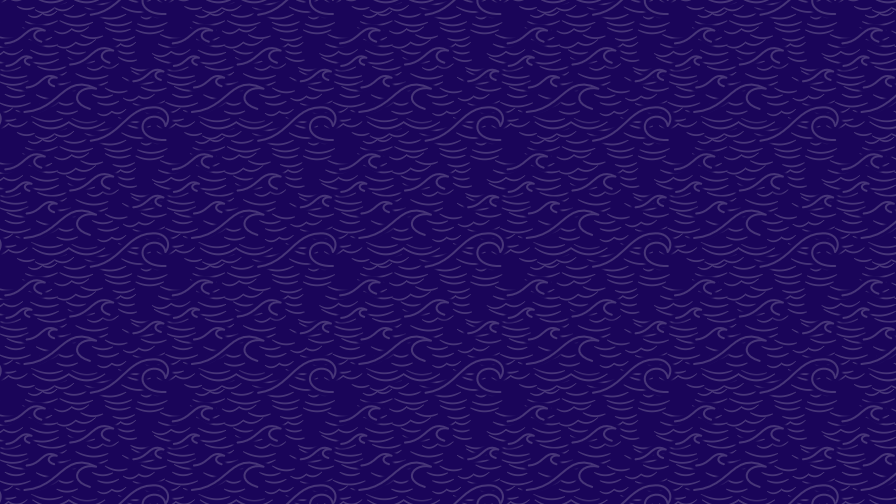
Give the GLSL for this pattern, as a Shadertoy shader.

```glsl
// Seamless line-drawn sea: one curling wave, six smaller breakers and many
// sagging ripple dashes share a tile, repeated four times down the canvas.
// Strokes are distance fields; ripples thin out wherever they near a wave.

const vec2 TILE = vec2(215.25, 162.0);
const float CANVAS_HEIGHT = 4.0 * TILE.y;
const vec3 SEA = vec3(0.10, 0.02, 0.35);
const vec3 INK = vec3(0.28, 0.21, 0.47);

const int CURVE_STEPS = 12;
const int RIPPLE_ROWS = 17;
const int RIPPLE_COLUMNS = 4;

vec4 hash4(vec2 cell) {
    vec4 h = fract(vec4(cell.xyx, cell.y) * vec4(0.1031, 0.1030, 0.0973, 0.1099));
    h += dot(h, h.wzxy + 33.33);
    return fract((h.xxyz + h.yzzw) * h.zywx);
}

// Offset from the nearest repeat of a point in the tile
vec2 wrapTile(vec2 offset) {
    return offset - TILE * round(offset / TILE);
}

float segmentDistance(vec2 p, vec2 a, vec2 b) {
    vec2 ab = b - a;
    float t = clamp(dot(p - a, ab) / dot(ab, ab), 0.0, 1.0);
    return length(p - a - ab * t);
}

// Cubic Bezier as a short polyline
float cubicDistance(vec2 p, vec2 a, vec2 b, vec2 c, vec2 d) {
    float dist = 1e5;
    vec2 previous = a;
    for (int i = 1; i <= CURVE_STEPS; i++) {
        float t = float(i) / float(CURVE_STEPS), s = 1.0 - t;
        vec2 next = s * s * s * a + 3.0 * s * t * (s * b + t * c) + t * t * t * d;
        dist = min(dist, segmentDistance(p, previous, next));
        previous = next;
    }
    return dist;
}

// Sagging stroke with tapered ends; a cusped one has two lobes
float rippleDistance(vec2 p, float halfLength, float sag, bool cusped) {
    float u = clamp(p.x / halfLength, -1.0, 1.0);
    float lobe = cusped ? 2.0 * abs(u) - 1.0 : u;
    vec2 nearest = vec2(u * halfLength, sag * (lobe * lobe - 0.5));
    return length(p - nearest) + 0.5 * u * u * u * u;
}

// Long back, rounded lip and a spiral inner face
float curlDistance(vec2 p) {
    float back = cubicDistance(p, vec2(-82, -25), vec2(-43, -20), vec2(-36, 18), vec2(-2, 18));
    float lip = cubicDistance(p, vec2(-2, 18), vec2(13, 19), vec2(23, 6), vec2(14, -6));
    float inner = cubicDistance(p, vec2(14, -6), vec2(12, 9), vec2(-8, 9), vec2(-14, -1));
    float face = cubicDistance(p, vec2(-14, -1), vec2(-20, -13), vec2(-8, -25), vec2(14, -24));
    return min(min(back, lip), min(inner, face));
}

// Rising back with a pointed crest over a hollow face
float breakerDistance(vec2 p, float size) {
    p /= size;
    float back = cubicDistance(p, vec2(-72, -25), vec2(-25, -22), vec2(-22, 26), vec2(20, 5));
    float face = cubicDistance(p, vec2(20, 5), vec2(-2, 10), vec2(-18, -12), vec2(12, -21));
    return size * min(back, face);
}

float wavesDistance(vec2 p) {
    // Position and size of each breaker
    vec3 breakers[6] = vec3[6](
        vec3(150, 97, 1.0), vec3(180, 148, 0.6), vec3(93, 12, 0.55),
        vec3(111, 114, 0.42), vec3(33, 122, 0.42), vec3(80, 140, 0.35));
    float dist = curlDistance(wrapTile(p - vec2(30, 60)));
    dist = min(dist, rippleDistance(wrapTile(p - vec2(135, 55)), 46.0, 8.0, true));
    for (int i = 0; i < 6; i++) {
        vec3 breaker = breakers[i];
        dist = min(dist, breakerDistance(wrapTile(p - breaker.xy), breaker.z));
    }
    return dist;
}

// Jittered rows of short strokes
float ripplesDistance(vec2 p) {
    float dist = 1e5;
    vec2 cellSize = TILE / vec2(RIPPLE_COLUMNS, RIPPLE_ROWS);
    for (int row = 0; row < RIPPLE_ROWS; row++) {
        float shift = hash4(vec2(row, 71)).x;
        for (int column = 0; column < RIPPLE_COLUMNS; column++) {
            vec4 h = hash4(vec2(column, row) + 5.0);
            vec2 jitter = (h.xy - 0.5) * vec2(0.4, 0.45) + vec2(shift, 0.5);
            vec2 q = wrapTile(p - (vec2(column, row) + jitter) * cellSize);
            q.y -= q.x * (h.w - 0.5) * 0.3;
            bool cusped = h.w > 0.82;
            float halfLength = mix(10.0, 21.0, h.z) * (cusped ? 1.25 : 1.0);
            dist = min(dist, rippleDistance(q, halfLength, mix(2.5, 5.0, h.z), cusped));
        }
    }
    return dist;
}

float strokeCoverage(float dist, float halfWidth, float pixel) {
    return clamp(0.5 + (halfWidth - dist) / pixel, 0.0, 1.0);
}

void mainImage(out vec4 fragColor, in vec2 fragCoord) {
    float pixel = CANVAS_HEIGHT / iResolution.y;
    vec2 p = fragCoord * pixel - vec2(384, 270);

    float waves = wavesDistance(p);
    float clearance = smoothstep(4.0, 9.0, waves);
    float ink = strokeCoverage(waves, 1.3, pixel);
    ink = max(ink, clearance * strokeCoverage(ripplesDistance(p), 1.15, pixel));

    fragColor = vec4(mix(SEA, INK, ink), 1.0);
}
```
